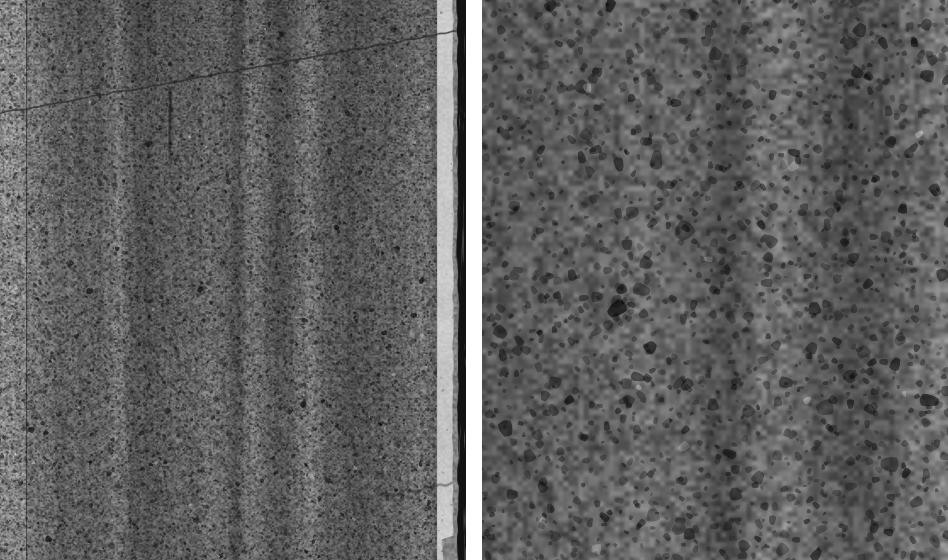
Left, the full canvas; right, a detail of the centre.
This texture is drawn by a WebGL 2 fragment shader. Its source:

```glsl
#version 300 es
precision highp float;
// Worn stone paving with soft vertical bands, dark mineral grains, a seam and
// cracks, closed at the right by a pale strip and a rough black edge.
// Bands are summed Gaussians; grains are jittered ellipses in hashed cells.
uniform vec2 u_resolution;
out vec4 fragColor;

// Vertical bands: centre, width, brightness change
const vec3 BANDS[14] = vec3[14](
  vec3(0.00, 0.060, 0.10), vec3(0.08, 0.050, 0.05), vec3(0.133, 0.010, -0.03),
  vec3(0.19, 0.035, -0.015), vec3(0.252, 0.015, 0.075), vec3(0.31, 0.040, -0.045),
  vec3(0.365, 0.012, -0.02), vec3(0.46, 0.040, 0.030), vec3(0.506, 0.014, -0.08),
  vec3(0.547, 0.022, 0.065), vec3(0.605, 0.026, -0.055), vec3(0.665, 0.024, 0.085),
  vec3(0.77, 0.065, -0.05), vec3(0.895, 0.030, 0.055));

float hash(vec2 p) {
  return fract(sin(dot(p, vec2(127.1, 311.7))) * 43758.545);
}

float noise(vec2 p) {
  vec2 i = floor(p), f = fract(p);
  f = f * f * (3.0 - 2.0 * f);
  return mix(mix(hash(i), hash(i + vec2(1, 0)), f.x),
             mix(hash(i + vec2(0, 1)), hash(i + vec2(1, 1)), f.x), f.y);
}

// Smooth mask, 1 where d is below the limit
float below(float d, float limit, float blur) {
  return 1.0 - smoothstep(limit - blur, limit + blur, d);
}

// Scattered angular grains; radius range is in cell units
float grains(vec2 p, float cells, float density, vec2 radius, float seed, float pixel) {
  vec2 g = p * cells, base = floor(g);
  float cover = 0.0;
  for (int y = -1; y <= 1; y++) {
    for (int x = -1; x <= 1; x++) {
      vec2 id = base + vec2(x, y), key = id + seed;
      vec2 q = g - id - vec2(hash(key), hash(key + 17.3));
      float size = hash(key + 41.7), a = 6.2832 * hash(key + 63.1);
      q = mat2(cos(a), sin(a), -sin(a), cos(a)) * q;
      q.y *= 1.0 + 0.8 * hash(key + 88.9);
      float d = mix(length(q), max(abs(q.x), abs(q.y) + 0.4 * q.x), 0.5);
      float present = step(hash(key + 5.9), density);
      float mask = below(d, mix(radius.x, radius.y, size * size), 0.6 * pixel * cells);
      cover = max(cover, present * mask * mix(0.5, 1.0, hash(key + 29.4)));
    }
  }
  return cover;
}

// Broad tone of the paving across u and up y
float bandTone(float u, float y) {
  float tone = 0.385;
  for (int i = 0; i < 14; i++) {
    float t = (u - BANDS[i].x) / BANDS[i].y;
    tone += BANDS[i].z * exp(-t * t);
  }
  tone += 0.05 * below(u, 0.057, 0.002);
  tone += 0.05 * (noise(vec2(u * 75.0, y * 1.5)) - 0.5);
  tone += 0.03 * (noise(vec2(u * 9.0, y * 7.0)) - 0.5);
  return tone - 0.035 * smoothstep(0.7, 1.0, y) * smoothstep(0.03, 0.15, u);
}

// Paving with fine speckle, dark grains and rare pale flecks
float paving(vec2 p, float u, float pixel) {
  float tone = bandTone(u, p.y);
  float speckle = 0.62 * noise(p * 330.0) + 0.38 * noise(p * 170.0 + 9.0) - 0.5;
  tone *= 1.0 + 0.85 * speckle;
  tone *= 1.0 - 0.42 * grains(p, 135.0, 0.6, vec2(0.15, 0.40), 3.0, pixel);
  tone *= 1.0 - 0.50 * grains(p, 85.0, 0.55, vec2(0.14, 0.36), 47.0, pixel);
  tone *= 1.0 - 0.62 * grains(p, 38.0, 0.20, vec2(0.11, 0.24), 91.0, pixel);
  return tone + 0.22 * grains(p, 60.0, 0.04, vec2(0.10, 0.24), 133.0, pixel);
}

void main() {
  vec2 p = gl_FragCoord.xy / u_resolution.y;
  float u = gl_FragCoord.x / u_resolution.x;
  float pixel = 1.0 / u_resolution.y;
  float tone = paving(p, u, pixel);

  // Vertical seam and short dark stain
  tone *= 1.0 - 0.55 * below(abs(u - 0.057), 0.001, pixel);
  float stain = below(abs(u - 0.365 - 0.003 * (noise(p * 60.0) - 0.5)), 0.003, 0.003);
  stain *= smoothstep(0.67, 0.76, p.y) * below(p.y, 0.842, 0.006);
  tone *= 1.0 - 0.5 * stain;

  // Pale strip, worn at its foot, with a grey margin
  float rough = noise(p * vec2(90.0, 55.0)) - 0.5;
  float stripEnd = 0.972 - 0.022 * below(p.y, 0.04, 0.004) + 0.004 * rough;
  float margin = 0.50 + 0.20 * (noise(p * 220.0) - 0.5);
  float strip = 0.78 + 0.07 * (noise(p * 260.0) - 0.5) + 0.05 * (noise(p * 24.0) - 0.5);
  strip *= 1.0 - 0.3 * grains(p, 70.0, 0.12, vec2(0.08, 0.2), 171.0, pixel);
  tone = mix(tone, margin, smoothstep(0.938 - pixel, 0.938 + pixel, u));
  tone = mix(tone, strip, smoothstep(0.938 - pixel, 0.938 + pixel, u) * below(u, stripEnd, 1.2 * pixel));

  // Long slanted crack and a fainter one low on the right
  float wobble = 0.003 * (noise(vec2(u * 70.0, 4.0)) - 0.5);
  float crack = below(abs(p.y - 0.798 - 0.149 * u - wobble), 0.0014, pixel);
  tone = mix(tone, 0.15, 0.8 * crack * below(u, 0.98, 0.003));
  float faint = below(abs(p.y - 0.099 - 0.125 * (u - 0.69) - 3.0 * wobble), 0.002, 1.5 * pixel);
  tone *= 1.0 - 0.4 * faint * smoothstep(0.66, 0.96, u) * below(u, 0.972, 0.003);

  // Rough black edge with thin grey streaks
  float edge = 0.982 + 0.005 * rough + 0.004 * (noise(vec2(2.0, p.y * 9.0)) - 0.5);
  float streak = noise(vec2(u * 420.0 + 3.0 * noise(p * 12.0), p.y * 14.0));
  float black = 0.07 + 0.22 * smoothstep(0.72, 1.0, streak);
  tone = mix(tone, black, smoothstep(edge - pixel, edge + pixel, u));

  fragColor = vec4(vec3(clamp(tone, 0.0, 1.0)), 1.0);
}
```
